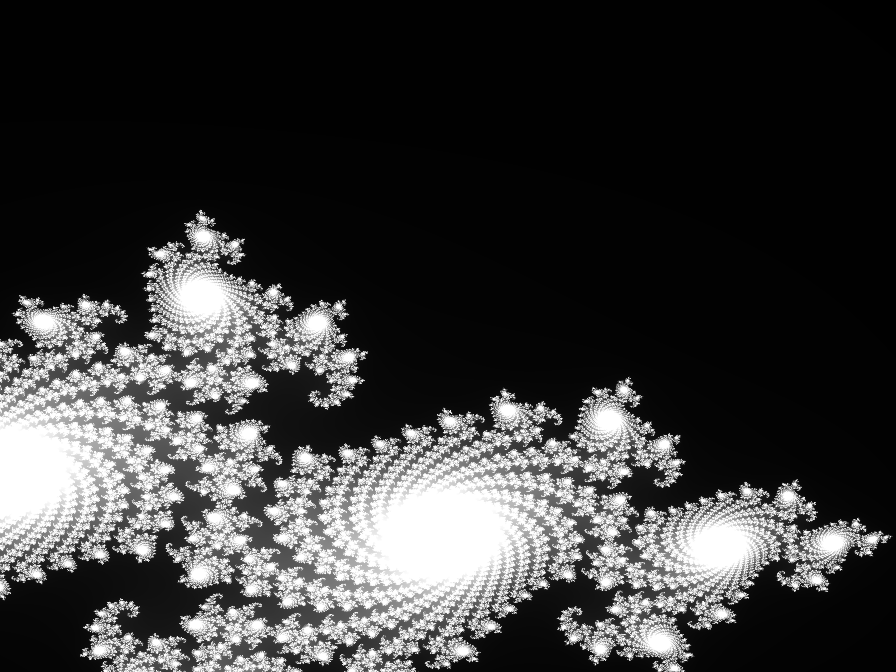
Reproduce this background procedurally as a WebGL 2 fragment shader.

```glsl
#version 300 es
precision highp float;
// Escape-time Julia set: white spiral cores and lacy dust on black.

#define JULIA_C vec2(-0.7269, 0.1889)  // constant added at every step
#define VIEW_MIN vec2(-0.5)            // plane position of the lower left
#define VIEW_SIZE vec2(2.0)            // plane extent across the canvas
#define MAX_STEPS 256
#define ESCAPE_RADIUS 2.0
#define AA_OFFSET 0.25                 // corner sample distance in pixel widths
#define CENTER_WEIGHT 0.5              // share of the middle sample

uniform vec2 u_resolution;
out vec4 fragColor;

vec2 complexSquare(vec2 z) {
    return vec2(z.x * z.x - z.y * z.y, 2.0 * z.x * z.y);
}

// Fraction of the step budget spent before the orbit escapes.
float escapeTime(vec2 z) {
    int steps = 0;
    for (int i = 0; i < MAX_STEPS; i++) {
        if (dot(z, z) > ESCAPE_RADIUS * ESCAPE_RADIUS) break;
        z = complexSquare(z) + JULIA_C;
        steps++;
    }
    return float(steps) / float(MAX_STEPS);
}

void main() {
    // The view stretches with the canvas.
    vec2 pixelSize = VIEW_SIZE / u_resolution;
    vec2 point = VIEW_MIN + gl_FragCoord.xy * pixelSize;

    // Four corner samples soften the dust around the middle sample.
    float corners = 0.0;
    for (int i = 0; i < 4; i++) {
        vec2 side = vec2(i % 2, i / 2) * 2.0 - 1.0;
        corners += 0.25 * escapeTime(point + side * AA_OFFSET * pixelSize);
    }
    float brightness = mix(corners, escapeTime(point), CENTER_WEIGHT);

    fragColor = vec4(vec3(brightness), 1.0);
}
```
